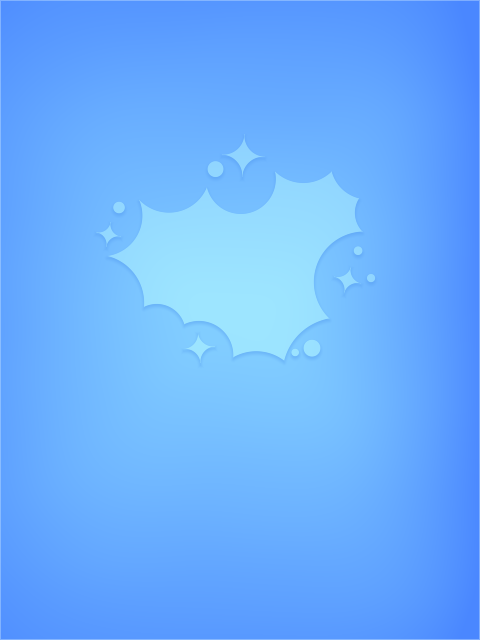
Give the GLSL for this background, as a WebGL 1 fragment shader.

```glsl
precision highp float;
// Pale spiky cloud burst with sparkles and bubbles on a soft blue glow.
uniform vec2 u_resolution;

// Gradient noise
vec2 gradient(vec2 cell) {
  float angle = 6.2832 * fract(sin(dot(cell, vec2(127.1, 311.7))) * 437.58);
  return vec2(cos(angle), sin(angle));
}

float noise(vec2 p) {
  vec2 i = floor(p), f = fract(p);
  vec2 u = f * f * f * (f * (f * 6.0 - 15.0) + 10.0);
  vec2 e = vec2(1.0, 0.0);
  float low = mix(dot(gradient(i), f), dot(gradient(i + e), f - e), u.x);
  float high = mix(dot(gradient(i + e.yx), f - e.yx), dot(gradient(i + 1.0), f - 1.0), u.x);
  return mix(low, high, u.y);
}

// Signed distance to the burst: tips joined by arcs that sag inward
float burst(vec2 p) {
  vec3 tip[13]; // xy: position, z: sag of the arc to the next tip
  tip[0] = vec3(29.0, 91.7, 3.9);
  tip[1] = vec3(43.1, 94.3, 7.2);
  tip[2] = vec3(57.3, 97.6, 2.4);
  tip[3] = vec3(69.1, 97.6, 1.1);
  tip[4] = vec3(74.8, 92.0, 1.2);
  tip[5] = vec3(75.5, 85.1, 6.4);
  tip[6] = vec3(68.6, 67.0, 1.9);
  tip[7] = vec3(59.2, 58.2, 1.6);
  tip[8] = vec3(48.6, 58.9, 3.5);
  tip[9] = vec3(38.4, 65.8, 2.1);
  tip[10] = vec3(30.0, 69.4, 2.4);
  tip[11] = vec3(22.4, 80.0, 3.3);
  tip[12] = tip[0];

  float dist = 1000.0, side = 1.0;
  for (int i = 0; i < 12; i++) {
    vec2 a = tip[i].xy, b = tip[i + 1].xy;
    float sag = tip[i].z, halfChord = 0.5 * length(b - a);
    float radius = (halfChord * halfChord + sag * sag) / (2.0 * sag);
    vec2 along = normalize(b - a), inward = vec2(along.y, -along.x);
    vec2 q = p - 0.5 * (a + b);
    q = vec2(dot(q, along), dot(q, inward));
    vec2 v = q + vec2(0.0, radius - sag); // relative to the arc centre

    bool facing = abs(v.x) * (radius - sag) < v.y * halfChord;
    float tipDist = min(length(p - a), length(p - b));
    dist = min(dist, facing ? abs(length(v) - radius) : tipDist);

    // Even-odd test on the chord, flipped again in the sagging part
    bool spans = (a.y > p.y) != (b.y > p.y);
    if (spans && p.x < a.x + (b.x - a.x) * (p.y - a.y) / (b.y - a.y)) side = -side;
    if (q.y > 0.0 && length(v) < radius) side = -side;
  }
  return dist * side;
}

// Four-pointed sparkle, tilted clockwise
float sparkle(vec2 p, float size, float tilt) {
  float c = cos(tilt), s = sin(tilt);
  vec2 q = abs(vec2(c * p.x - s * p.y, s * p.x + c * p.y));
  return max(size - length(q - size), max(q.x, q.y) - size);
}

float bubble(vec2 p, float radius) {
  return length(p) - radius;
}

float shapes(vec2 p) {
  float d = burst(p);
  d = min(d, sparkle(p - vec2(50.7, 100.9), 4.4, 0.05));
  d = min(d, sparkle(p - vec2(22.6, 84.5), 2.55, 0.17));
  d = min(d, sparkle(p - vec2(72.4, 75.0), 2.85, 0.25));
  d = min(d, sparkle(p - vec2(41.5, 60.9), 3.2, -0.08));
  d = min(d, bubble(p - vec2(44.9, 98.1), 1.65));
  d = min(d, bubble(p - vec2(24.8, 90.1), 1.2));
  d = min(d, bubble(p - vec2(74.6, 81.1), 0.9));
  d = min(d, bubble(p - vec2(77.3, 75.4), 0.85));
  d = min(d, bubble(p - vec2(65.0, 60.8), 1.75));
  return min(d, bubble(p - vec2(61.5, 59.9), 0.78));
}

// Rounded-square glow, falling off faster on the right
vec3 backdrop(vec2 p) {
  vec2 q = p - vec2(46.0, 65.6);
  float across = q.x > 0.0 ? 0.95 * pow(q.x / 54.0, 1.9) : 0.63 * pow(-q.x / 46.0, 1.3);
  float upDown = 0.78 * pow(abs(q.y) / 66.5, 1.15);
  float fall = pow(pow(across, 3.0) + pow(upDown, 3.0) + 0.0001, 1.0 / 3.0);
  fall += 0.035 * noise(p * vec2(0.035, 0.05) + 3.0);
  return mix(vec3(0.52, 0.82, 1.0), vec3(0.29, 0.53, 1.0), clamp(fall, 0.0, 1.0));
}

void main() {
  // The canvas is 100 units wide
  float pixel = 100.0 / u_resolution.x;
  vec2 p = gl_FragCoord.xy * pixel;
  vec3 color = backdrop(p);
  vec3 fill = mix(color, vec3(0.85, 1.1, 1.0), 0.31);

  // Soft shadow just below the shapes, then the shapes
  float shadow = 1.0 - smoothstep(-0.6, 0.8, shapes(p + vec2(0.0, 0.45)));
  color = mix(color, vec3(0.30, 0.58, 0.93), 0.42 * shadow);
  color = mix(color, fill, 1.0 - smoothstep(-0.6 * pixel, 0.6 * pixel, shapes(p)));

  // Thin pale rim around the canvas
  vec2 rim = min(p, u_resolution * pixel - p);
  color = mix(color, vec3(0.75, 0.87, 1.0), 0.5 * (1.0 - smoothstep(0.05, 0.3, min(rim.x, rim.y))));
  gl_FragColor = vec4(color, 1.0);
}
```
